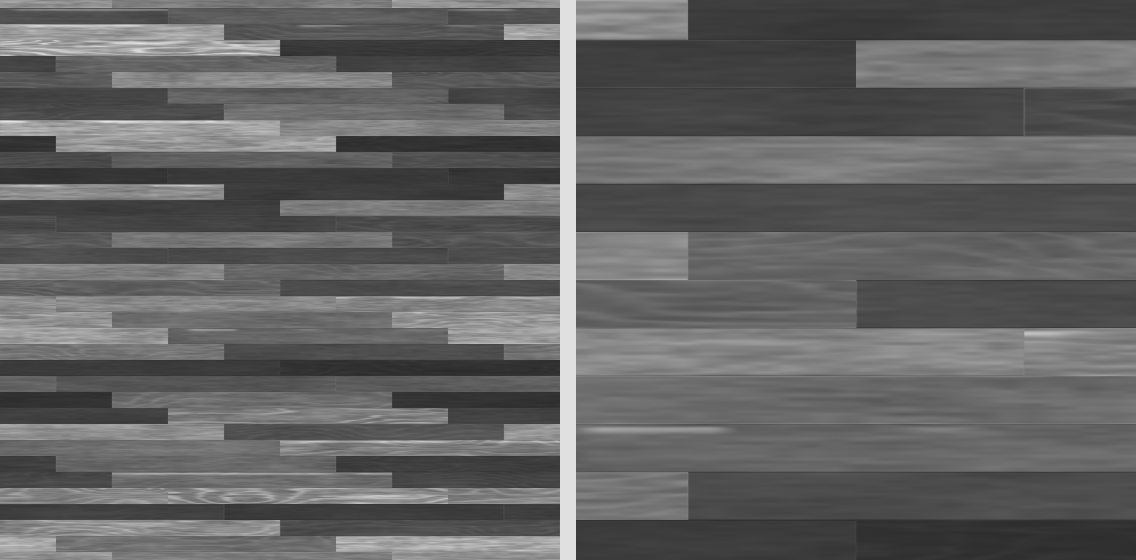
Left: the whole. Right: its middle third, enlarged.
A Shadertoy shader for this texture:

```glsl
// Grey wood strip floor: 35 staggered rows of half-width planks with varied tone and grain.

float hash(vec2 p) {
    return fract(sin(dot(p, vec2(12.9898, 78.233))) * 43758.5453);
}

float noise(vec2 p) {
    vec2 i = floor(p), f = fract(p);
    f = f * f * (3.0 - 2.0 * f);
    return mix(mix(hash(i), hash(i + vec2(1, 0)), f.x),
               mix(hash(i + vec2(0, 1)), hash(i + vec2(1, 1)), f.x), f.y);
}

float plankFloor(vec2 p) {
    // Rows count from the top, with half a row cut off at either edge;
    // the joints step sideways by a tenth of the canvas per row.
    float y = (1.0 - p.y) * 35.0 + 0.5;
    float row = mod(floor(y), 35.0);
    float x = (p.x - 0.2 - 0.1 * mod(row, 5.0)) * 2.0;
    vec2 id = vec2(mod(floor(x), 2.0), row);
    vec2 q = vec2(fract(x), fract(y));
    vec2 seed = floor(vec2(hash(id + 3.7), hash(id + 8.3)) * 90.0);

    // Plank tone: mostly dark to middle grey, a few pale
    float h = hash(id + 1.3);
    float tone = 0.19 + 0.4 * h + 0.17 * pow(h, 8.0);
    float pale = smoothstep(0.2, 0.75, tone);

    // Fine streaks, short pores and slow blotches along the plank
    float streak = noise(q * vec2(9, 10) + seed) - 0.5;
    float pore = noise(q * vec2(32, 15) + seed.yx + 17.0) - 0.5;
    float blotch = noise(q * vec2(5, 1.5) + seed + 41.0) - 0.5;
    float shade = 1.0 + (0.1 + 0.16 * pale) * streak
                + (0.09 + 0.1 * pale) * pore + 0.16 * blotch;

    // Arched growth rings, strong on some planks only
    float warp = noise(q * vec2(3.5, 1.3) + seed.yx + 63.0);
    float phase = 5.0 * warp + 3.2 * q.y + 0.5 * streak;
    float ring = pow(0.5 + 0.5 * sin(6.2832 * phase), 3.0) - 0.31;
    float figured = smoothstep(0.5, 0.9, hash(id + 5.9));
    shade += ring * figured * (0.08 + 0.3 * pale) * (0.6 + 0.8 * noise(q * vec2(7, 2) + seed));

    // Whitish wear along the upper edge of a few planks
    float worn = step(0.9, hash(id + 11.1)) * smoothstep(0.35, 0.6, noise(vec2(q.x * 6.0, 0.5) + seed));
    float edgeWear = worn * smoothstep(0.03, 0.1, q.y) * (1.0 - smoothstep(0.1, 0.25, q.y));
    float grey = tone * shade + 0.22 * edgeWear;

    // Hairline seams: dark or light along the rows, light at the plank ends
    vec2 d = min(q, 1.0 - q) * vec2(0.5, 1.0 / 35.0);
    vec2 seam = 1.0 - smoothstep(vec2(0.0002), vec2(0.001), d);
    grey *= 1.0 + seam.y * mix(-0.22, 0.2, hash(id + 14.2));
    return mix(grey, 0.52, seam.x * 0.5 * hash(id + 19.6));
}

void mainImage(out vec4 fragColor, in vec2 fragCoord) {
    // Nine samples per pixel smooth the grain and edges
    float grey = 0.0;
    for (int i = 0; i < 9; i++) {
        vec2 offset = vec2(i % 3 - 1, i / 3 - 1) / 3.0;
        grey += plankFloor((fragCoord + offset) / iResolution.xy) / 9.0;
    }
    fragColor = vec4(vec3(clamp(grey, 0.0, 1.0)), 1.0);
}
```
